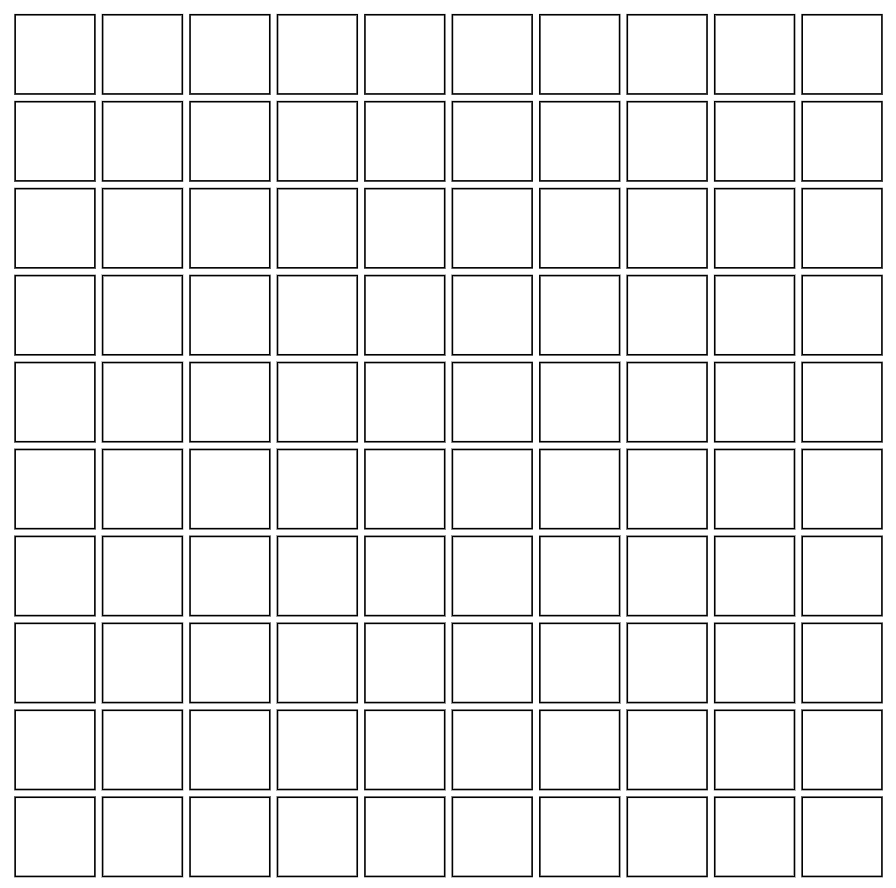
This pattern is drawn by a Shadertoy shader. Its source:

```glsl
const vec2 GRID_COUNT = vec2(10.0);
const vec2 GRID_CENTER = vec2(0.0006, -0.0018);
const vec2 PITCH = vec2(0.09848, 0.09791);
const vec2 HALF_SIZE = vec2(0.0449, 0.0446);
const float LINE_WIDTH = 0.00183;
const vec3 PAPER = vec3(1.0);
const vec3 INK = vec3(0.0);

// Position relative to the nearest cell centre of a finite, centred grid
vec2 repeatGrid(vec2 p, vec2 pitch, vec2 count) {
    vec2 cell = floor(p / pitch + 0.5 * count);
    cell = clamp(cell, vec2(0.0), count - 1.0);
    return p - (cell + 0.5 - 0.5 * count) * pitch;
}

// Sharp-cornered box distance
float boxDistance(vec2 p, vec2 halfSize) {
    vec2 d = abs(p) - halfSize;
    return max(d.x, d.y);
}

// Share of a pixel covered by a stroke centred on distance zero
float strokeCoverage(float dist, float width, float pixel) {
    vec2 edges = (dist + vec2(0.5, -0.5) * width) / pixel + 0.5;
    edges = clamp(edges, 0.0, 1.0);
    return edges.x - edges.y;
}

void mainImage(out vec4 fragColor, in vec2 fragCoord) {
    // Canvas units: height is one, origin in the middle
    float pixel = 1.0 / iResolution.y;
    vec2 p = (fragCoord - 0.5 * iResolution.xy) * pixel;

    // Separate outlined boxes
    vec2 local = repeatGrid(p - GRID_CENTER, PITCH, GRID_COUNT);
    float dist = boxDistance(local, HALF_SIZE);
    float ink = strokeCoverage(dist, LINE_WIDTH, pixel);

    fragColor = vec4(mix(PAPER, INK, ink), 1.0);
}
```
